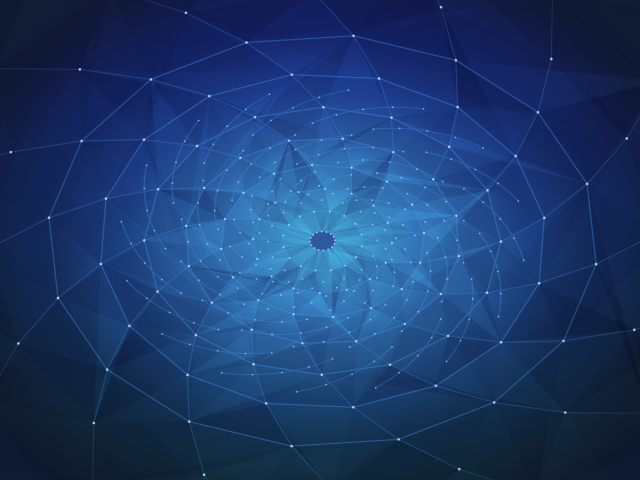
This background is drawn by a WebGL 1 fragment shader. Its source:

```glsl
precision highp float;

uniform vec2 u_resolution;

const float TAU = 6.2831853;
const float SECTORS = 16.0;
const float SECTOR = TAU / SECTORS;
const float HOLE_RADIUS = 0.0195;

float hash(vec2 seed) {
  return fract(sin(dot(seed, vec2(127.1, 311.7))) * 43758.5453);
}

float cross2(vec2 a, vec2 b) {
  return a.x * b.y - a.y * b.x;
}

vec2 onEllipse(float radius, float angle, float aspect) {
  return radius * vec2(aspect * cos(angle), sin(angle));
}

float ringRadius(float k) {
  return HOLE_RADIUS + k * (0.0417 + k * (0.001025 + 0.0002 * k));
}

// Web node i on ring k; every ring turns a little further
vec2 node(float k, float i, float aspect) {
  return onEllipse(ringRadius(k), 0.07 + 0.1422 * k + SECTOR * i, aspect);
}

float stroke(float dist, float halfWidth, float px) {
  return 1.0 - smoothstep(halfWidth - 0.5 * px, halfWidth + px, dist);
}

float segmentDistance(vec2 p, vec2 a, vec2 b) {
  vec2 pa = p - a, ba = b - a;
  return length(pa - ba * clamp(dot(pa, ba) / dot(ba, ba), 0.0, 1.0));
}

// Triangle that is strongest at its tip and fades toward its base
float facet(vec2 p, vec2 tip, vec2 b, vec2 c, float px) {
  float area = cross2(b - tip, c - tip);
  vec3 w = vec3(cross2(b - p, c - p), cross2(c - p, tip - p), cross2(tip - p, b - p));
  w *= sign(area);
  vec3 d = w / vec3(length(c - b), length(tip - c), length(b - tip));
  float inside = smoothstep(-0.5 * px, 0.5 * px, min(d.x, min(d.y, d.z)));
  return inside * mix(0.35, 1.0, clamp(w.x / max(abs(area), 1e-6), 0.0, 1.0));
}

float snapAngle(float angle, float offset) {
  return offset + SECTOR * floor((angle - offset) / SECTOR + 0.5);
}

// Short spiral arms repeated in every sector: x holds lines, y holds dots
vec2 spiralArms(vec2 p, vec2 polar, float outer, float inner, float twist,
                float offset, float aspect, float px) {
  float r = polar.x;
  float bend = offset + twist * (outer - r);
  float gap = abs(polar.y - snapAngle(polar.y, bend)) * r;
  float dist = 1.15 * gap / sqrt(1.0 + twist * twist * r * r);
  float line = stroke(dist, 0.0006, px) * step(inner, r) * step(r, outer);
  float dots = 0.0;
  for (int j = 0; j < 5; j++) {
    float radius = mix(outer, inner, float(j) / 4.0);
    float angle = snapAngle(polar.y, offset + twist * (outer - radius));
    float d = length(p - onEllipse(radius, angle, aspect));
    dots = max(dots, stroke(d, 0.0011, px));
  }
  return vec2(line, dots);
}

vec3 glow(float r, float height) {
  vec3 color = mix(vec3(0.24, 0.58, 0.77), vec3(0.20, 0.45, 0.70), smoothstep(0.03, 0.15, r));
  color = mix(color, vec3(0.15, 0.33, 0.58), smoothstep(0.13, 0.24, r));
  color = mix(color, vec3(0.10, 0.22, 0.46), smoothstep(0.22, 0.34, r));
  color = mix(color, vec3(0.07, 0.15, 0.33), smoothstep(0.32, 0.45, r));
  color = mix(color, vec3(0.06, 0.10, 0.19), smoothstep(0.43, 0.62, r));
  float edgeFade = smoothstep(0.1, 0.3, r) * (1.0 - smoothstep(0.45, 0.68, r));
  return color + vec3(0.01, -0.05, 0.13) * height * edgeFade;
}

void main() {
  float aspect = u_resolution.x / u_resolution.y;
  float px = 1.0 / u_resolution.y;
  vec2 p = (gl_FragCoord.xy / u_resolution - vec2(0.504, 0.498)) * vec2(aspect, 1.0);
  vec2 q = p / vec2(aspect, 1.0);
  vec2 polar = vec2(length(q), atan(q.y, q.x));
  float shade = 0.0, lines = 0.0, dots = 0.0;

  // Facets, edges and nodes of the twisted web
  for (int ring = 0; ring < 10; ring++) {
    float k = float(ring);
    if (polar.x < ringRadius(k) * 0.85 - 0.01 || polar.x > ringRadius(k + 2.0)) continue;
    float ringLine = 1.0 - step(7.5, k);
    for (int sector = 0; sector < 16; sector++) {
      float i = float(sector);
      float pick = hash(vec2(k, i));
      vec2 a = node(k, i, aspect);
      vec2 next = node(k, i + 1.0, aspect);
      vec2 outward = node(k + 1.0, i, aspect);
      vec2 back = node(k + 1.0, i - 1.0, aspect);
      vec2 far = node(k + 2.0, i + floor(pick * 4.0) - 2.0, aspect);
      shade += (hash(vec2(i, k + 20.0)) - 0.5) * 0.42 * facet(p, a, outward, back, px);
      shade += (hash(vec2(i + 40.0, k)) - 0.5) * 0.55 * facet(p, far, a, next, px);
      lines = max(lines, ringLine * stroke(segmentDistance(p, a, next), 0.0007, px));
      lines = max(lines, 0.7 * stroke(segmentDistance(p, a, outward), 0.0006, px));
      dots = max(dots, stroke(length(p - a), mix(0.0011, 0.0021, smoothstep(0.0, 6.0, k)), px));
    }
  }

  // Finer spiral arms around the middle
  vec2 arms = spiralArms(p, polar, 0.317, 0.246, 8.23, 0.265, aspect, px);
  arms = max(arms, spiralArms(p, polar, 0.225, 0.165, 14.0, 0.19, aspect, px));
  arms = max(arms, spiralArms(p, polar, 0.145, 0.085, 12.0, 0.08, aspect, px));
  lines = max(lines, 0.8 * arms.x);
  dots = max(dots, 0.75 * arms.y);
  lines = max(lines, stroke(abs(polar.x - ringRadius(1.0)), 0.0008, px));

  // Layers from back to front
  vec3 color = glow(polar.x, p.y);
  color *= 1.0 + clamp(shade, -0.42, 0.42) * vec3(0.8, 1.0, 0.7);
  float hole = stroke(polar.x, HOLE_RADIUS, px);
  color = mix(color, vec3(0.19, 0.34, 0.63), hole);
  float lineFade = 1.0 - 0.5 * smoothstep(0.4, 0.65, polar.x);
  color = mix(color, vec3(0.25, 0.58, 0.95), 0.42 * lines * lineFade * (1.0 - hole));
  color = mix(color, vec3(0.78, 0.90, 1.0), 0.85 * dots);
  gl_FragColor = vec4(color, 1.0);
}
```
